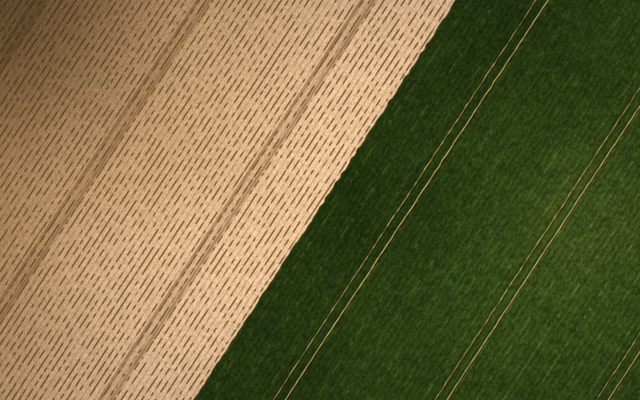
Write a Shadertoy shader that draws this texture.

```glsl
// Aerial view of two fields: tan seeded soil beside a green crop, split by a diagonal edge.

float hash(vec2 p) {
    p = fract(p * vec2(0.1031, 0.1137));
    p += dot(p, p.yx + 33.33);
    return fract((p.x + p.y) * p.x * 7.31 + p.y * 5.17);
}

float noise(vec2 p) {
    vec2 i = floor(p), f = fract(p);
    f = f * f * (3.0 - 2.0 * f);
    return mix(mix(hash(i), hash(i + vec2(1, 0)), f.x),
               mix(hash(i + vec2(0, 1)), hash(i + vec2(1, 1)), f.x), f.y);
}

float fbm(vec2 p) {
    float sum = 0.0, amp = 0.5;
    for (int i = 0; i < 4; i++) {
        sum += amp * noise(p);
        p = mat2(1.6, 1.2, -1.2, 1.6) * p + 7.3;
        amp *= 0.5;
    }
    return sum;
}

// Soft line of the given half width
float line(float dist, float halfWidth, float pixel) {
    return 1.0 - smoothstep(halfWidth - pixel * 0.7, halfWidth + pixel * 0.7, abs(dist));
}

// Signed offset from the nearest of evenly repeated centres
float repeatOffset(float x, float first, float spacing) {
    return (fract((x - first) / spacing + 0.5) - 0.5) * spacing;
}

vec3 soilField(vec2 p, float across, float along, float pixel) {
    // Light soil, brightest along the edge and dim to the left
    float light = smoothstep(-1.05, 0.0, across) + 0.3 * (fbm(p * 3.0) - 0.47);
    vec3 soil = mix(vec3(0.60, 0.45, 0.28), vec3(0.89, 0.74, 0.58), clamp(light, 0.0, 1.0));
    soil *= 0.91 + 0.18 * noise(vec2(across * 330.0, along * 240.0) + 400.0);

    // Broken seedling rows
    float wobble = 0.0012 * (noise(vec2(along * 18.0, across * 9.0) + 60.0) - 0.5);
    float row = (across + wobble) / 0.0143;
    float rowDist = (fract(row) - 0.5) * 0.0143;
    float dash = noise(vec2(along * 95.0, floor(row) * 5.0 + 500.0));
    float plants = line(rowDist, 0.0021, pixel) * (0.25 + 0.75 * smoothstep(0.25, 0.65, dash));
    soil = mix(soil, vec3(0.40, 0.29, 0.13), 0.78 * plants);

    // Paired wheel tracks
    float track = repeatOffset(across, -0.184, 0.343);
    float wheel = line(abs(track) - 0.013, 0.0035, pixel * 1.5);
    soil = mix(soil, soil * vec3(0.76, 0.72, 0.67), line(track, 0.014, 0.006) * 0.3);
    return mix(soil, vec3(0.50, 0.36, 0.21), wheel * (0.45 + 0.25 * noise(vec2(along * 60.0, 9.0))));
}

vec3 cropField(vec2 p, float across, float along, float pixel) {
    // Deep green, darkest beside the edge
    float patches = fbm(p * 4.0 + 20.0);
    float light = 0.18 + 0.75 * smoothstep(0.0, 0.65, across) + 0.7 * (patches - 0.47);
    vec3 crop = mix(vec3(0.115, 0.175, 0.05), vec3(0.205, 0.285, 0.095), clamp(light, 0.0, 1.0));
    float dry = smoothstep(0.3, 0.0, length(p - vec2(1.46, 0.45))) * fbm(p * 11.0);
    crop += vec3(0.09, 0.06, 0.025) * dry;

    // Leaf grain and faint sowing rows
    float grain = noise(vec2(across * 260.0, along * 170.0) + 300.0);
    crop *= 0.72 + 0.38 * grain + 0.2 * noise(p * 75.0);
    crop *= 1.0 + 0.07 * sin(across * 6.2832 / 0.0143);
    float seam = line(repeatOffset(across, 0.085, 0.0563), 0.0018, pixel * 1.5);
    float flecks = smoothstep(0.45, 0.8, noise(vec2(along * 85.0, floor(across / 0.0563) * 7.0 + 90.0)));
    crop += vec3(0.10, 0.10, 0.045) * seam * flecks;

    // Paired pale wheel tracks with ragged sides
    float track = repeatOffset(across, 0.1795, 0.3375);
    track += 0.002 * (noise(vec2(along * 55.0, across * 20.0)) - 0.5);
    float wear = noise(vec2(along * 90.0, step(0.0, track) * 31.0 + 70.0));
    float wheel = line(abs(track) - 0.0125, 0.0019, pixel);
    float shade = line(abs(track) - 0.0125, 0.005, 0.003);
    float strength = mix(0.3 + 0.55 * wear, 0.65 + 0.3 * wear, step(0.0, track));
    crop *= 1.0 - 0.22 * shade;
    return mix(crop, vec3(0.76, 0.63, 0.34), wheel * strength);
}

void mainImage(out vec4 fragColor, in vec2 fragCoord) {
    float pixel = 1.0 / iResolution.y;
    vec2 p = fragCoord * pixel;
    vec2 uv = fragCoord / iResolution.xy;

    // Axes across and along the field edge
    vec2 dir = normalize(vec2(0.657, 1.0));
    float across = dot(p - vec2(0.483, 0.0), vec2(dir.y, -dir.x));
    float along = dot(p, dir);

    // Slightly ragged border between the fields
    float border = across + 0.004 * (noise(vec2(along * 70.0, 3.0)) - 0.5);
    float inCrop = smoothstep(-pixel, pixel, border);
    vec3 color = mix(soilField(p, across, along, pixel),
                     cropField(p, across, along, pixel), inCrop);

    // Corner falloff, strongest at the upper left
    vec2 q = uv - 0.5;
    color *= 1.06 - 0.38 * dot(q, q);
    color *= 1.0 - 0.28 * smoothstep(0.55, 0.0, length(p - vec2(0.0, 1.0)));
    fragColor = vec4(clamp(color, 0.0, 1.0), 1.0);
}
```
